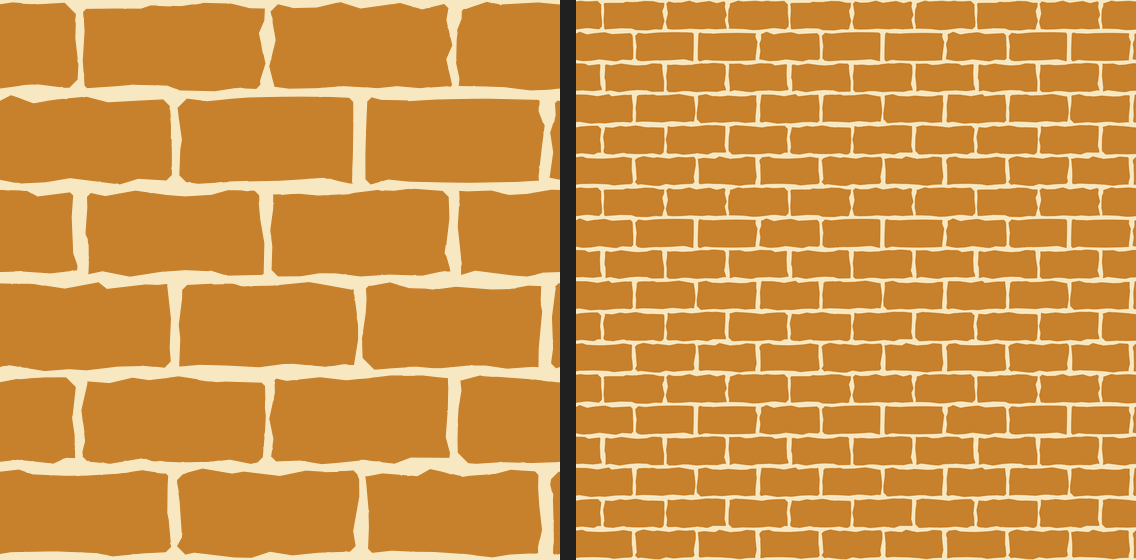
Left, the tile; right, the same tile 3 across and 3 down.
Give the GLSL for this pattern, as a three.js fragment shader.

```glsl
// Running-bond wall of rough-cut ochre bricks in cream mortar, three across and six rows.
// Each side of a brick is a random broken line with a few nicks, and its corners are cut off.
// Brick ids wrap around the canvas, so the wall tiles without a seam.

varying vec2 vUv;

const vec2 GRID = vec2(3.0, 6.0);            // bricks across, rows up
const vec2 BRICK = vec2(2.0, 1.0);           // cell size, in row heights
const vec2 JOINT = vec2(0.105, 0.125);       // mean mortar width, in row heights
const float BOND_START = 0.93;               // first joint of even rows, in bricks
const float KNOTS = 3.8;                     // bends per row height along a side
const float ROUGHNESS = 0.043;               // how far a side strays
const float NICK = 0.03;                     // depth scale of small chips
const vec3 OCHRE = vec3(0.78, 0.50, 0.17);
const vec3 CREAM = vec3(0.97, 0.91, 0.76);

float hash(vec3 p) {
  p = fract(p * 0.1031);
  p += dot(p, p.zyx + 31.32);
  return fract((p.x + p.y) * p.z);
}

// Separate random streams for one brick: sides 0-3, corners 4-7, nicks 8-11
vec2 stream(vec2 brick, float index) {
  return vec2(brick.x + GRID.x * index, brick.y + 17.0);
}

// One bend of a broken line: position along it, and height from -1 to 1
vec2 knot(float i, vec2 seed) {
  return vec2(i + 0.75 * hash(vec3(seed, i + 40.0)),
              2.0 * hash(vec3(seed.yx, i + 90.0)) - 1.0);
}

// Straight segments between unevenly spaced bends
float brokenLine(float t, vec2 seed) {
  float i = floor(t);
  vec2 middle = knot(i, seed);
  bool before = t < middle.x;
  vec2 a = before ? knot(i - 1.0, seed) : middle;
  vec2 b = before ? middle : knot(i + 1.0, seed);
  return mix(a.y, b.y, (t - a.x) / (b.x - a.x));
}

// Displacement of one side at position t along it
float roughSide(float t, vec2 brick, float side) {
  float wander = brokenLine(t * KNOTS, stream(brick, side));
  float chip = brokenLine(t * KNOTS * 3.0, stream(brick, side + 8.0));
  return ROUGHNESS * wander - NICK * max(abs(chip) - 0.72, 0.0);
}

// Depth inside the brick outline, negative in the mortar
float brickDepth(vec2 p, vec2 brick) {
  vec2 halfSize = 0.5 * (BRICK - JOINT);
  float right = halfSize.x - p.x + roughSide(p.y, brick, 0.0);
  float left = halfSize.x + p.x + roughSide(p.y, brick, 1.0);
  float top = halfSize.y - p.y + roughSide(p.x, brick, 2.0);
  float bottom = halfSize.y + p.y + roughSide(p.x, brick, 3.0);

  // Cut off the nearest corner by a random amount
  vec2 inset = halfSize - abs(p);
  float corner = 4.0 + step(0.0, p.x) + 2.0 * step(0.0, p.y);
  float cut = 0.11 * hash(vec3(stream(brick, corner), 5.0)) - 0.02;
  float chamfer = (inset.x + inset.y - cut) * 0.7071;

  return min(min(min(right, left), min(top, bottom)), chamfer);
}

void main() {
  // Shift every other row by half a brick
  vec2 grid = vUv * GRID;
  float row = floor(grid.y);
  grid.x += 0.5 * mod(row, 2.0) - BOND_START;

  vec2 brick = mod(floor(grid), GRID);
  vec2 local = (fract(grid) - 0.5) * BRICK;

  // Edge softness of one screen pixel, in row heights
  float pixel = GRID.y * max(length(vec2(dFdx(vUv.y), dFdy(vUv.y))), 1e-5);
  float cover = clamp(brickDepth(local, brick) / pixel + 0.5, 0.0, 1.0);

  gl_FragColor = vec4(mix(CREAM, OCHRE, cover), 1.0);
}
```
